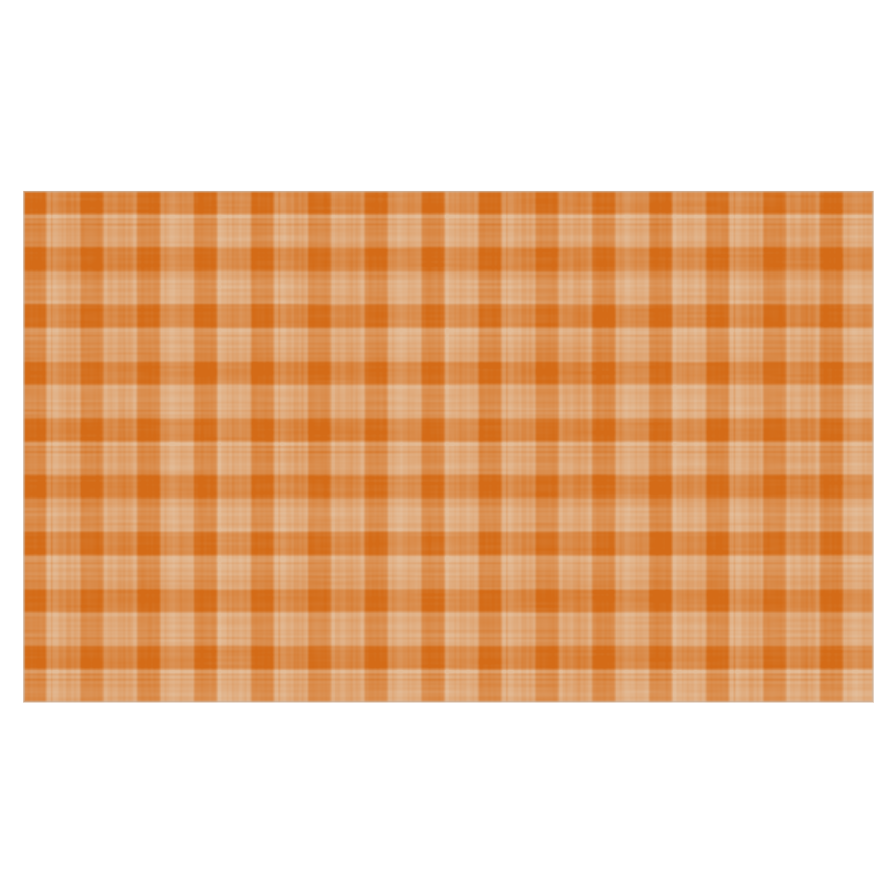
A WebGL 1 fragment shader for this pattern:

```glsl
precision highp float;

uniform vec2 u_resolution;

float hash(vec2 p) {
  return fract(sin(dot(p, vec2(127.1, 311.7))) * 43758.5453);
}

float valueNoise(vec2 p) {
  vec2 cell = floor(p);
  vec2 f = fract(p);
  f = f * f * (3.0 - 2.0 * f);
  return mix(mix(hash(cell), hash(cell + vec2(1.0, 0.0)), f.x),
             mix(hash(cell + vec2(0.0, 1.0)), hash(cell + 1.0), f.x), f.y);
}

// Smooth one-dimensional noise that wraps after the given count of cells
float threadNoise(float t, float count, float seed) {
  float cell = floor(t);
  float a = hash(vec2(mod(cell, count), seed));
  float b = hash(vec2(mod(cell + 1.0, count), seed));
  return mix(a, b, smoothstep(0.0, 1.0, t - cell));
}

// Dye strength across one set of stripes; the fine threads repeat every four bands
float stripes(float t, float seed) {
  float fromCentre = abs(fract(t + 0.3) - 0.5);
  float darkBand = 1.0 - smoothstep(0.165, 0.235, fromCentre);
  float fine = threadNoise(t * 22.0, 88.0, seed);
  float broad = threadNoise(t * 7.0, 28.0, seed + 5.0);
  float gap = 0.34 * fine * fine + 0.26 * broad - 0.02;

  // Pale line along the trailing edge of each dark band
  float paleLine = 1.0 - smoothstep(0.015, 0.045, abs(fract(t) - 0.45));
  gap -= 0.16 * paleLine;
  return mix(gap, 0.9 + 0.14 * fine, darkBand);
}

void main() {
  vec2 uv = gl_FragCoord.xy / u_resolution;
  float pixel = 1.0 / min(u_resolution.x, u_resolution.y);

  // Cloth coordinates: one unit per band, counted from the top left corner
  vec2 p = vec2(uv.x - 0.026, 0.787 - uv.y) / 0.0635;

  // Warp and weft, each with streaks running along its threads
  float warp = stripes(p.x, 3.0);
  float weft = stripes(p.y, 11.0);
  warp += 0.14 * (valueNoise(p * vec2(20.0, 1.3)) - 0.5);
  weft += 0.20 * (valueNoise(p * vec2(1.1, 20.0) + 40.0) - 0.5);
  float dye = 0.5 * (warp + weft);
  dye += 0.07 * (valueNoise(p * 0.9 + 17.0) - 0.5);

  vec3 cloth = mix(vec3(0.89, 0.74, 0.60), vec3(0.83, 0.42, 0.09), clamp(dye, 0.0, 1.0));

  // Rectangular panel with a thin grey hem on white
  vec2 edge = abs(uv - vec2(0.5005, 0.5015)) - vec2(0.4745, 0.2855);
  float outside = max(edge.x, edge.y);
  float hem = smoothstep(-0.003, -0.0005, outside);
  cloth = mix(cloth, vec3(0.79, 0.72, 0.66), 0.7 * hem);
  float panel = 1.0 - smoothstep(-0.5 * pixel, 0.5 * pixel, outside);

  gl_FragColor = vec4(mix(vec3(1.0), cloth, panel), 1.0);
}
```
